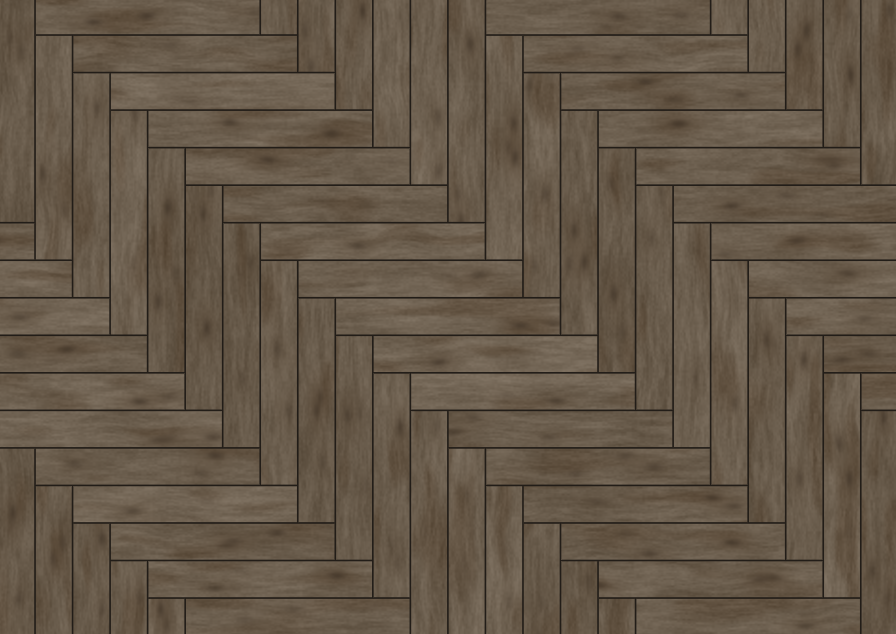
A WebGL 2 fragment shader for this texture:

```glsl
#version 300 es
precision highp float;
// Herringbone parquet: six-by-one planks laid in diagonal staircases.
// A grid cell picks a horizontal or vertical plank; each plank gets its
// own tone, stretched-noise grain, brown stains and small dark knots.

uniform vec2 u_resolution;
out vec4 outColor;

const float CELL = 0.04189;                 // plank width / canvas width
const float PLANK = 6.0;                    // plank length in cells
const vec2 ORIGIN = vec2(0.0391, 0.0391);   // grid corner from the upper left
const float JOINT_HALF = 0.022;             // half joint width in cells

const vec3 OAK = vec3(0.432, 0.380, 0.317);
const vec3 STAIN = vec3(0.340, 0.272, 0.200);
const vec3 KNOT = vec3(0.235, 0.190, 0.145);
const vec3 JOINT = vec3(0.135, 0.115, 0.095);

struct Plank {
    vec2 uv;        // along 0..6, across 0..1
    vec2 id;
    float upright;  // 1 for vertical planks
};

float hash(vec2 p) {
    vec3 q = fract(p.xyx * 0.1031);
    q += dot(q, q.yzx + 33.33);
    return fract((q.x + q.y) * q.z);
}

float noise(vec2 p) {
    vec2 i = floor(p);
    vec2 f = fract(p);
    f = f * f * (3.0 - 2.0 * f);
    float a = mix(hash(i), hash(i + vec2(1, 0)), f.x);
    float b = mix(hash(i + vec2(0, 1)), hash(i + vec2(1, 1)), f.x);
    return mix(a, b, f.y);
}

// Noise centred on zero, with separate scales along and across the grain
float grain(vec2 uv, vec2 scale, vec2 seed) {
    return noise(uv * scale + seed) - 0.5;
}

// Each row of planks starts one cell further along the staircase
Plank findPlank(vec2 p) {
    float period = 2.0 * PLANK;
    float rowShift = p.x - floor(p.y) - 1.0;
    float columnShift = p.y - floor(p.x);
    float along = mod(rowShift, period);
    if (along < PLANK) {
        return Plank(vec2(along, fract(p.y)),
                     vec2(floor(rowShift / period), floor(p.y)), 0.0);
    }
    return Plank(vec2(mod(columnShift, period), fract(p.x)),
                 vec2(floor(p.x), floor(columnShift / period) + 50.0), 1.0);
}

vec3 woodColor(Plank plank) {
    vec2 uv = plank.uv;
    vec2 seed = 200.0 * vec2(hash(plank.id + 11.3), hash(plank.id + 47.9));

    // Fibres bend gently along the plank
    vec2 bent = uv + vec2(0.0, 0.16 * grain(uv, vec2(0.9, 1.0), seed));
    float fibre = 0.050 * grain(bent, vec2(1.1, 9.0), seed)
                + 0.045 * grain(bent, vec2(3.5, 18.0), seed + 31.0)
                + 0.030 * grain(uv, vec2(14.0, 20.0), seed + 73.0);
    float cloud = 0.050 * grain(bent, vec2(0.8, 2.2), seed + 17.0);
    float tone = 0.040 * (hash(plank.id + 5.1) - 0.5) - 0.012 * plank.upright;
    vec3 color = OAK + fibre + cloud + tone;

    // Brown stains drawn out along the fibres
    float stain = smoothstep(0.54, 0.92, noise(bent * vec2(0.65, 2.8) + seed + 91.0));
    color = mix(color, STAIN + fibre, 0.50 * stain);

    // Knots with a soft stained halo
    for (int k = 0; k < 3; k++) {
        vec2 key = plank.id + 7.7 * float(k + 1);
        vec2 center = vec2(PLANK * hash(key), mix(0.2, 0.8, hash(key + 3.3)));
        float strength = hash(key + 19.1);
        vec2 offset = (bent - center) * vec2(4.5, 10.0);
        float d2 = dot(offset, offset);
        color = mix(color, STAIN, 0.45 * strength * exp(-0.12 * d2));
        color = mix(color, KNOT, 0.60 * strength * exp(-d2));
    }
    return color;
}

// Antialiased joint around the plank outline
float jointMask(vec2 uv, float pixel) {
    vec2 edge = min(uv, vec2(PLANK, 1.0) - uv);
    float d = min(edge.x, edge.y);
    return clamp((JOINT_HALF - d) / pixel + 0.5, 0.0, 1.0);
}

void main() {
    vec2 fromTop = vec2(gl_FragCoord.x, u_resolution.y - gl_FragCoord.y) / u_resolution.x;
    vec2 p = (fromTop - ORIGIN) / CELL;
    float pixel = 1.0 / (u_resolution.x * CELL);

    Plank plank = findPlank(p);
    vec3 color = mix(woodColor(plank), JOINT, jointMask(plank.uv, pixel));
    outColor = vec4(color, 1.0);
}
```
